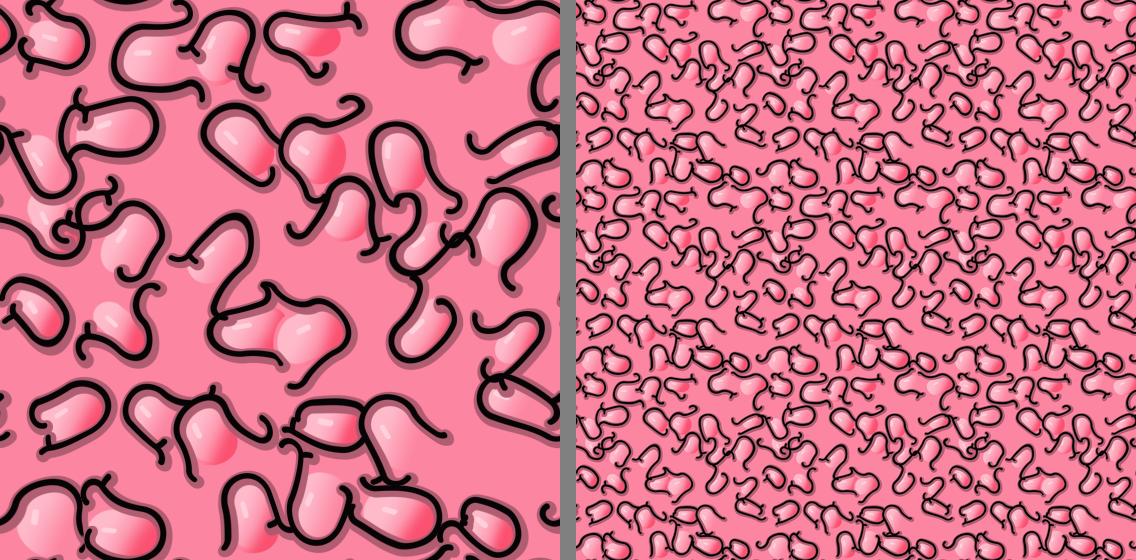
Left: one tile. Right: repeated 3 by 3.
Write a WebGL 2 fragment shader that draws this pattern.

```glsl
#version 300 es
precision highp float;
// Seamless cartoon folds: glossy pink lobes with curled black outlines and mauve shade.
#define CELLS 6.0          // lobes per side of the tile
#define JITTER 0.5         // scatter of lobes, in cells
#define WARP 0.025         // size of the organic wobble
#define WARP_CELLS 6.0     // wobble repeats per side
#define LINE 0.0052        // half width of the outlines
#define SHADE_WIDTH 0.0137 // half width of the shade band
#define SHADE_SHIFT vec2(-0.0035, 0.0038)
#define LIGHT_DIR vec2(-0.91, 0.41)
#define HOT_SHARE 0.6      // share of lobes with a red side

uniform vec2 u_resolution;
out vec4 fragColor;

const float PI = 3.14159;
const vec3 PINK = vec3(0.99, 0.52, 0.63);
const vec3 PALE = vec3(0.995, 0.73, 0.79);
const vec3 GLOSS = vec3(1.0, 0.82, 0.86);
const vec3 HOT = vec3(0.98, 0.32, 0.44);
const vec3 SHADE = vec3(0.67, 0.35, 0.43);
const vec3 INK = vec3(0.025, 0.015, 0.02);

vec3 hash3(vec2 cell, float salt) {
  uvec3 u = uvec3(cell, salt) * 1664525u + 1013904223u;
  for (int i = 0; i < 2; i++) {
    u.x += u.y * u.z;
    u.y += u.z * u.x;
    u.z += u.x * u.y;
    u ^= u >> 16u;
  }
  return vec3(u >> 8u) / 16777216.0;
}

// Gradient noise that wraps after a whole number of cells
float cornerSlope(vec2 cell, vec2 f, vec2 corner, float salt) {
  float a = 2.0 * PI * hash3(mod(cell + corner, WARP_CELLS), salt).x;
  return dot(vec2(cos(a), sin(a)), f - corner);
}

float gradientNoise(vec2 p, float salt) {
  vec2 i = floor(p), f = p - i;
  vec2 s = f * f * f * (f * (f * 6.0 - 15.0) + 10.0);
  vec2 o = vec2(0.0, 1.0);
  return mix(mix(cornerSlope(i, f, o.xx, salt), cornerSlope(i, f, o.yx, salt), s.x),
             mix(cornerSlope(i, f, o.xy, salt), cornerSlope(i, f, o.yy, salt), s.x), s.y);
}

vec2 rotate(vec2 v, float a) {
  float c = cos(a), s = sin(a);
  return vec2(c * v.x - s * v.y, s * v.x + c * v.y);
}

float smoothMax(float a, float b, float k) {
  float h = max(k - abs(a - b), 0.0) / k;
  return max(a, b) + h * h * k * 0.25;
}

float capsule(vec2 q, float from, float to, float radius) {
  return length(q - vec2(clamp(q.x, from, to), 0.0)) - radius;
}

// Distance to an arc; moves the pen to its far end
float arc(vec2 q, inout vec2 pen, inout float heading, float bend, float len) {
  vec2 spoke = vec2(sin(heading), -cos(heading)) / bend;
  vec2 centre = pen - spoke, v = q - centre;
  float halfTurn = 0.5 * bend * len, radius = length(spoke);
  vec2 tip = centre + rotate(spoke, 2.0 * halfTurn);
  float d = min(length(q - pen), length(q - tip));
  if (dot(v, rotate(spoke, halfTurn)) > cos(halfTurn) * length(v) * radius)
    d = abs(length(v) - radius);
  pen = tip;
  heading += 2.0 * halfTurn;
  return d;
}

// One leg of a lobe: a sweep, a curled hook and sometimes a twig
float leg(vec2 q, float radius, float side, vec3 rnd) {
  vec2 pen = vec2(0.0, side * radius);
  float heading = PI, bend = mix(7.0, -20.0, rnd.x);
  bend += bend < 0.0 ? -1.0 : 1.0;
  float d = arc(q, pen, heading, side * bend, mix(0.045, 0.1, rnd.y));
  vec2 fork = pen;
  float curl = fract(rnd.z * 7.0) < 0.5 ? -side : side;
  float twigHeading = heading - 1.1 * curl;
  d = min(d, arc(q, pen, heading, curl * mix(38.0, 62.0, rnd.x), 0.015 + 0.052 * rnd.z));
  if (fract(rnd.y * 9.0) < 0.4) d = min(d, arc(q, fork, twigHeading, -curl * 25.0, 0.02));
  return d;
}

// Distance to the nearest outline; later lobes cover earlier ones
float folds(vec2 p, float px, out vec3 flesh) {
  float dist = 1.0;
  flesh = PINK;
  vec2 home = floor(p * CELLS);
  for (int k = 0; k < 9; k++) {
    vec2 cell = home + vec2(k % 3 - 1, k / 3 - 1), id = mod(cell, CELLS);
    vec3 place = hash3(id, 1.0), form = hash3(id, 2.0);
    vec2 d = p - (cell + 0.5 + JITTER * (place.xy - 0.5)) / CELLS;
    vec2 axis = rotate(vec2(1.0, 0.0), 2.0 * PI * place.z), across = vec2(-axis.y, axis.x);
    vec2 q = vec2(dot(d, axis) - 0.025, dot(d, across));
    float radius = mix(0.034, 0.052, form.x), len = mix(0.03, 0.06, form.y);
    float body = capsule(q, -len, 0.0, radius);

    // Lobe shading: red far side, pale glow, small gloss
    vec2 light = vec2(dot(LIGHT_DIR, axis), dot(LIGHT_DIR, across));
    vec2 m = q + vec2(0.5 * len, 0.0);
    float lit = dot(m, light) / radius;
    float red = step(form.z, HOT_SHARE) * (1.0 - smoothstep(-1.1, -0.1, lit));
    vec3 lobe = mix(PINK, HOT, red);
    float glow = 1.0 - smoothstep(-0.002, 0.002, body + 0.007);
    lobe = mix(lobe, PALE, glow * smoothstep(-0.9, 0.65, lit));
    float gloss = capsule(m - 0.4 * radius * light, -0.01, 0.01, 0.0045);
    lobe = mix(lobe, GLOSS, 1.0 - smoothstep(-0.0015, 0.0015, gloss));
    flesh = mix(flesh, lobe, 1.0 - smoothstep(-px, px, body));

    // Outline: rounded end and two legs
    dist = smoothMax(dist, -body, 0.012);
    vec2 pen = vec2(0.0, -radius);
    float heading = 0.0;
    dist = min(dist, arc(q, pen, heading, 1.0 / radius, PI * radius));
    dist = min(dist, leg(q, radius, 1.0, hash3(id, 3.0)));
    dist = min(dist, leg(q, radius, -1.0, hash3(id, 4.0)));
  }
  return dist;
}

void main() {
  vec2 uv = gl_FragCoord.xy / u_resolution;
  float px = 0.8 / min(u_resolution.x, u_resolution.y);
  vec2 w = uv * WARP_CELLS;
  vec2 p = uv + WARP * vec2(gradientNoise(w, 5.0), gradientNoise(w, 6.0));
  vec3 color, unused;
  float line = folds(p, px, color);
  float shade = folds(p + SHADE_SHIFT, px, unused);
  color = mix(color, SHADE, 0.94 * (1.0 - smoothstep(-px, px, shade - SHADE_WIDTH)));
  color = mix(color, INK, 1.0 - smoothstep(-px, px, line - LINE));
  fragColor = vec4(color, 1.0);
}
```
